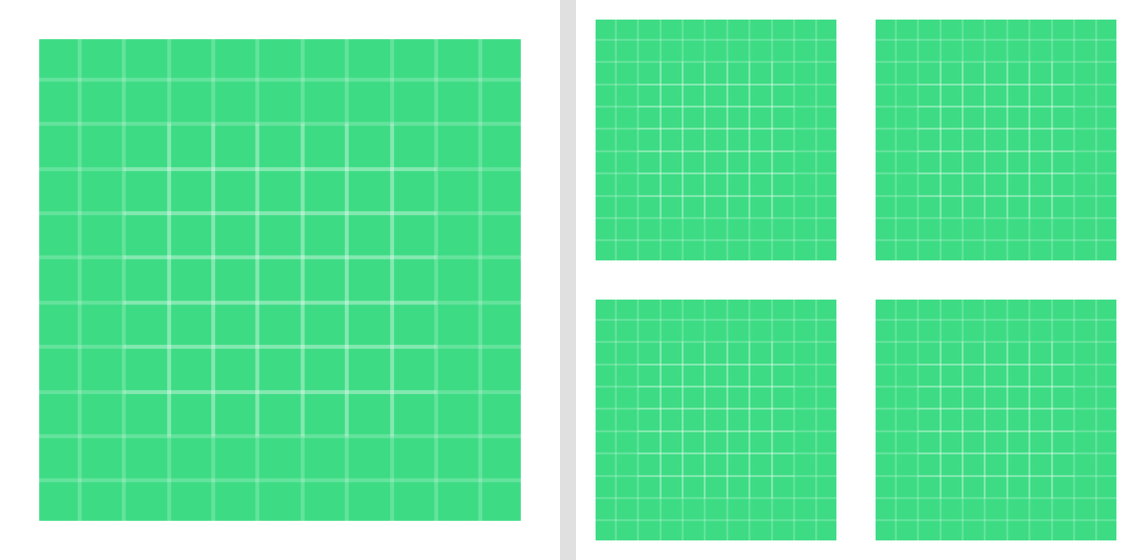
Left, the tile; right, the same tile 2 across and 2 down.
Give the GLSL for this pattern, as a three.js fragment shader.

```glsl
// Green square on white, ruled by a ten by ten grid of translucent lines, doubled in the middle.
varying vec2 vUv;

const vec3 PAPER = vec3(1.0);
const vec3 GREEN = vec3(0.239, 0.863, 0.518);
const vec3 LINE_COLOR = vec3(1.0);
const float LINE_ALPHA = 0.2;

// Lengths are in steps, of which the canvas holds STEPS each way.
const float STEPS = 432.0;
const float SQUARE_HALF = 185.76;
const float LINE_HALF = 1.5;
const float SPACING = 34.4;
const int LINES = 10;
const int INNER_FIRST = 2;  // first and last line that get a second, shorter stroke
const int INNER_LAST = 7;
const float INNER_HALF = 120.4;

// Coverage of a band of given half width, softened over one pixel.
vec2 band(vec2 offset, float halfWidth, vec2 pixel) {
  return clamp((halfWidth - abs(offset)) / pixel + 0.5, 0.0, 1.0);
}

// Centre of a line, settled on the middle of a step.
float lineCentre(int index) {
  float fromMiddle = float(index) - 0.5 * float(LINES - 1);
  return floor(0.5 * STEPS + SPACING * fromMiddle) + 0.5;
}

void main() {
  // Steps run across and down.
  vec2 p = vec2(vUv.x, 1.0 - vUv.y) * STEPS;
  vec2 pixel = max(fwidth(p), vec2(1e-4));
  vec2 fromCentre = p - 0.5 * STEPS;

  vec2 square = band(fromCentre, SQUARE_HALF, pixel);
  vec2 inner = band(fromCentre, INNER_HALF, pixel);

  // Each stroke lets part of the green through; x is upright, y is level.
  vec2 through = vec2(1.0);
  for (int i = 0; i < LINES; i++) {
    vec2 stroke = LINE_ALPHA * band(p - lineCentre(i), LINE_HALF, pixel);
    through *= 1.0 - stroke;
    if (i >= INNER_FIRST && i <= INNER_LAST) {
      through *= 1.0 - stroke * inner.yx;
    }
  }

  vec3 ruled = mix(LINE_COLOR, GREEN, through.x * through.y);
  gl_FragColor = vec4(mix(PAPER, ruled, square.x * square.y), 1.0);
}
```
